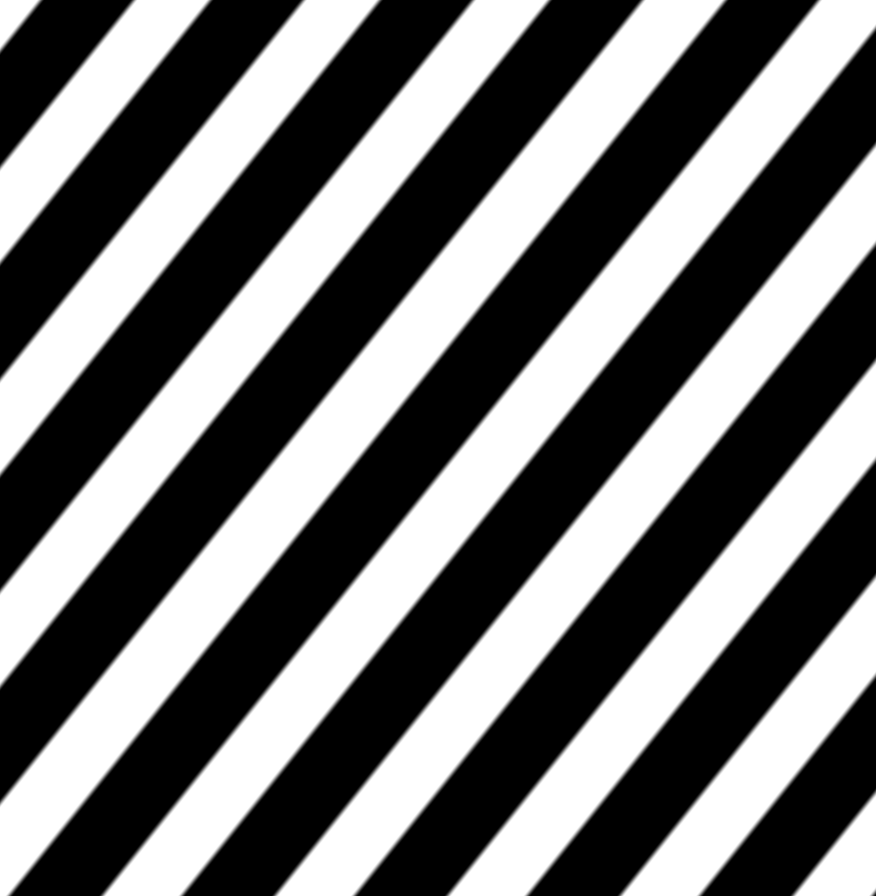
Reproduce this pattern procedurally as a WebGL 2 fragment shader.

```glsl
#version 300 es
precision highp float;
// Black diagonal stripes on white, rising to the right.
// A slanted coordinate is folded into repeats and the distance to each
// stripe's centre line is shaded; the upper left stripes sit slightly closer.

uniform vec2 u_resolution;
out vec4 fragColor;

// Signed distance along the slant axis to a stripe edge, negative inside.
float stripeEdge(float slant, float firstCentre, float spacing) {
    float offset = (fract((slant - firstCentre) / spacing + 0.5) - 0.5) * spacing;
    return abs(offset) - 0.0521;
}

void main() {
    // Height is one unit; slant is measured from the upper left corner.
    vec2 p = gl_FragCoord.xy / u_resolution.y;
    float slant = p.x + 0.8 * (1.0 - p.y);

    // Two groups of stripes meet in the middle of a white gap.
    float edge = slant < 0.763
        ? stripeEdge(slant, 0.0977, 0.1892)
        : stripeEdge(slant, 0.862, 0.1927);

    // Convert to perpendicular distance and soften the boundary.
    float dist = edge / length(vec2(1.0, 0.8));
    float softness = max(0.0037, 0.75 / u_resolution.y);
    float white = smoothstep(-softness, softness, dist);

    fragColor = vec4(vec3(white), 1.0);
}
```
